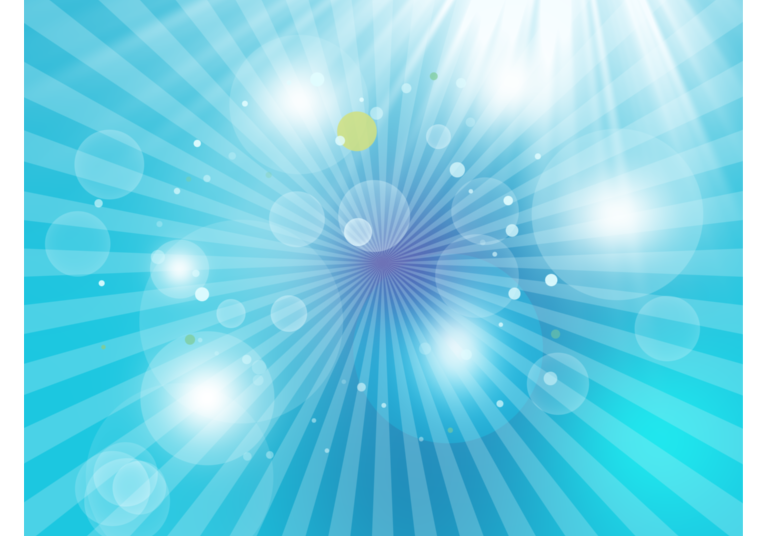
Write a Shadertoy shader that draws this background.

```glsl
float hash(float n) {
    n = fract(n * 0.1031);
    n *= n + 33.33;
    n *= n + n;
    return fract(n);
}

float noise(float x) {
    float t = fract(x);
    return mix(hash(floor(x)), hash(floor(x) + 1.0), t * t * (3.0 - 2.0 * t));
}

float glow(vec2 p, vec2 center, vec2 size) {
    vec2 d = (p - center) / size;
    return exp(-dot(d, d));
}

float disc(vec2 p, vec2 center, float radius) {
    float px = 1.0 / iResolution.y;
    return 1.0 - smoothstep(radius - px, radius + px, length(p - center));
}

// Translucent disc, slightly brighter towards its rim
float bubble(vec2 p, vec2 center, float radius, float alpha) {
    float d = length(p - center) / radius;
    return disc(p, center, radius) * alpha * (0.6 + 0.4 * d * d * d * d);
}

float sunburst(vec2 d) {
    float turn = atan(d.y, d.x) * 40.0 / 6.28318;
    float soft = 40.0 / (6.28318 * max(length(d), 0.001) * iResolution.y);
    return smoothstep(-soft, soft, abs(fract(turn) - 0.5) - 0.25);
}

vec3 backdrop(vec2 p) {
    vec3 col = mix(vec3(0.11, 0.78, 0.88), vec3(0.17, 0.72, 0.84), smoothstep(0.3, 1.0, p.y));
    col = mix(col, vec3(0.12, 0.53, 0.71), 0.85 * glow(p, vec2(0.77, 0.1), vec2(0.27, 0.3)));
    col = mix(col, vec3(0.18, 0.54, 0.74), 0.75 * glow(p, vec2(0.98, 0.38), vec2(0.25, 0.26)));
    col = mix(col, vec3(0.24, 0.45, 0.72), 0.85 * glow(p, vec2(0.75, 0.5), vec2(0.2, 0.23)));
    return mix(col, vec3(0.12, 0.92, 0.94), 0.9 * glow(p, vec2(1.227, 0.182), vec2(0.18)));
}

// Light falling from above, broken into a fan of streaks
float skylight(vec2 p) {
    vec2 d = p - vec2(1.05, 1.35);
    float angle = atan(d.x, -d.y);
    float streak = 0.6 * noise(angle * 14.0 + 40.0) + 0.4 * noise(angle * 37.0 + 90.0);
    float top = glow(p, vec2(0.96, 1.08), vec2(0.36, 0.29));
    float beam = glow(p, vec2(1.2, 0.78), vec2(0.17, 0.3));
    float veil = glow(p, vec2(0.5, 0.94), vec2(0.4, 0.25));
    return clamp(top * (0.85 + 0.3 * streak) + beam * (0.25 + 0.6 * streak)
        + veil * 0.55 * streak, 0.0, 1.0);
}

void mainImage(out vec4 fragColor, in vec2 fragCoord) {
    vec2 p = fragCoord / iResolution.y;
    vec2 hub = vec2(0.714, 0.51);
    vec3 white = vec3(1.0);
    vec3 ice = vec3(0.78, 0.94, 0.97);
    vec3 col = backdrop(p);

    // Broad pale haze left of the hub
    col = mix(col, ice, 0.5 * glow(p, vec2(0.52, 0.58), vec2(0.2, 0.24)));
    col = mix(col, ice, 0.85 * bubble(p, vec2(0.45, 0.4), 0.19, 0.25));
    col = mix(col, ice, bubble(p, vec2(0.335, 0.11), 0.175, 0.16));

    // Bright sphere below the hub
    vec2 sphere = vec2(0.836, 0.35);
    float lit = glow(p, sphere + vec2(0.02, -0.01), vec2(0.14));
    col = mix(col, vec3(0.1, 0.78, 0.92), disc(p, sphere, 0.177) * (0.2 + 0.75 * lit));
    col = mix(col, white, 0.9 * glow(p, sphere + vec2(0.015, 0.0), vec2(0.07, 0.085)));

    // Violet hub and rays
    col = mix(col, vec3(0.34, 0.34, 0.68), 0.75 * glow(p, hub + vec2(0.04, -0.01), vec2(0.1, 0.09)));
    col = mix(col, ice, 0.27 * sunburst(p - hub));
    col = mix(col, vec3(0.42, 0.42, 0.7), 0.8 * glow(p, hub, vec2(0.035, 0.022)));

    col = mix(col, vec3(0.96, 0.99, 1.0), skylight(p));

    // Halos and white flares
    col = mix(col, ice, bubble(p, vec2(0.558, 0.805), 0.13, 0.25));
    col = mix(col, ice, bubble(p, vec2(1.152, 0.6), 0.16, 0.3));
    col = mix(col, ice, bubble(p, vec2(0.387, 0.257), 0.125, 0.3));
    col = mix(col, ice, bubble(p, vec2(0.335, 0.498), 0.055, 0.35));
    col = mix(col, white, 0.95 * glow(p, vec2(0.56, 0.81), vec2(0.085, 0.08)));
    col = mix(col, white, 0.95 * glow(p, vec2(0.957, 0.845), vec2(0.09)));
    col = mix(col, white, 0.95 * glow(p, vec2(1.152, 0.6), vec2(0.105, 0.09)));
    col = mix(col, white, 0.9 * glow(p, vec2(0.335, 0.498), vec2(0.04)));
    col = mix(col, white, glow(p, vec2(0.387, 0.257), vec2(0.088)));

    // Floating bubbles
    float film = bubble(p, vec2(0.204, 0.693), 0.065, 0.28);
    film += bubble(p, vec2(0.145, 0.545), 0.061, 0.25);
    film += bubble(p, vec2(0.698, 0.597), 0.067, 0.35);
    film += bubble(p, vec2(0.668, 0.567), 0.026, 0.55);
    film += bubble(p, vec2(0.905, 0.606), 0.063, 0.25);
    film += bubble(p, vec2(0.89, 0.485), 0.078, 0.22);
    film += bubble(p, vec2(1.041, 0.284), 0.058, 0.28);
    film += bubble(p, vec2(1.245, 0.387), 0.061, 0.25);
    film += bubble(p, vec2(0.554, 0.591), 0.052, 0.35);
    film += bubble(p, vec2(0.539, 0.415), 0.034, 0.45);
    film += bubble(p, vec2(0.431, 0.415), 0.027, 0.4);
    film += bubble(p, vec2(0.818, 0.745), 0.023, 0.5);
    for (float i = 0.0; i < 4.0; i++) {
        vec2 offset = 0.025 * vec2(cos(i * 1.6), sin(i * 1.6));
        film += bubble(p, vec2(0.235, 0.09) + offset, 0.05 + 0.01 * i, 0.2);
    }
    col = mix(col, vec3(0.9, 0.98, 1.0), min(film, 0.8));
    col = mix(col, vec3(0.82, 0.88, 0.5), 0.85 * disc(p, vec2(0.666, 0.755), 0.037));

    // Ring of scattered sparks, some of them green
    for (float i = 1.0; i < 54.0; i++) {
        float angle = 6.28318 * (i + hash(i * 3.7)) / 53.0;
        float reach = 0.2 + 0.2 * hash(i * 7.3 + 11.0);
        vec2 center = vec2(0.63, 0.5) + reach * vec2(1.2 * cos(angle), sin(angle));
        float size = hash(i * 5.1 + 29.0);
        vec3 tint = mix(vec3(0.88, 0.99, 1.0), vec3(0.5, 0.8, 0.6), step(0.85, hash(i + 61.0)));
        float alpha = 0.25 + 0.7 * hash(i * 2.3 + 5.0);
        col = mix(col, tint, alpha * disc(p, center, 0.004 + 0.011 * size * size));
    }

    // White side margins
    float x = fragCoord.x / iResolution.x;
    float inside = 0.468 - abs(x - 0.4993);
    float edge = 0.7 / iResolution.x;
    fragColor = vec4(mix(white, col, smoothstep(-edge, edge, inside)), 1.0);
}
```
